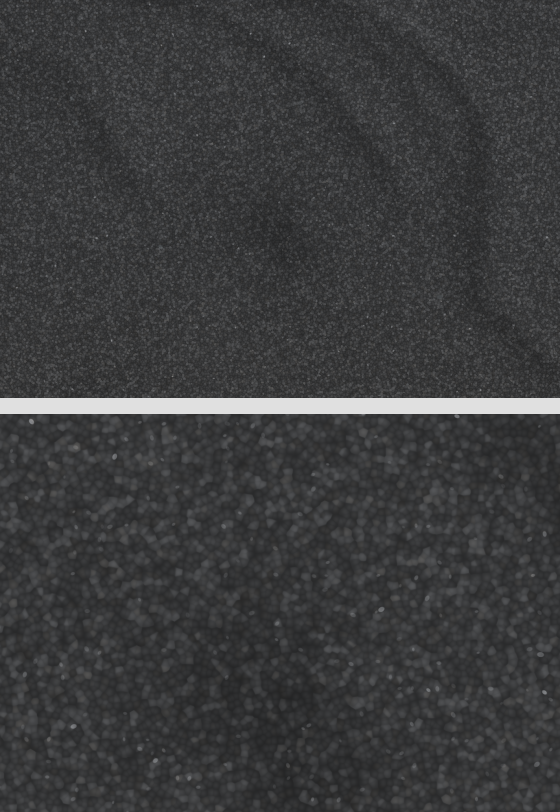
Top, the full canvas; bottom, a detail of the centre.
This texture is drawn by a Shadertoy shader. Its source:

```glsl
const vec3 SAND_TINT = vec3(0.985, 1.0, 1.025);
const vec3 WARM_TINT = vec3(1.03, 1.0, 0.96);
const vec3 PEBBLE_COLOR = vec3(0.33, 0.345, 0.355);
const float BASE_TONE = 0.162;
const float GRAIN_COUNT = 182.0;     // grains per canvas height
const float GRAIN_CONTRAST = 0.125;
const float GAP_CONTRAST = 0.055;
const float CLUMP_CONTRAST = 0.008;
const float RIDGE_SHADE = 0.036;
const float DRIFT_SHADE = 0.028;

vec3 hash3(vec2 p) {
    vec3 q = fract(vec3(p.xyx) * vec3(0.1031, 0.1030, 0.0973));
    q += dot(q, q.yxz + 33.33);
    return fract((q.xxy + q.yzz) * q.zyx);
}

float valueNoise(vec2 p) {
    vec2 i = floor(p), f = fract(p);
    f = f * f * (3.0 - 2.0 * f);
    float low = mix(hash3(i).x, hash3(i + vec2(1, 0)).x, f.x);
    float high = mix(hash3(i + vec2(0, 1)).x, hash3(i + vec2(1, 1)).x, f.x);
    return mix(low, high, f.y);
}

float fbm(vec2 p) {
    float sum = 0.0, amp = 0.5;
    for (int i = 0; i < 4; i++) {
        sum += amp * valueNoise(p);
        p = mat2(1.6, 1.2, -1.2, 1.6) * p + 17.3;
        amp *= 0.5;
    }
    return sum;
}

// Packed rounded grains: x = brightness, y = height above gaps, z = warmth
vec3 packedGrains(vec2 p) {
    vec2 cell = floor(p);
    float nearest = 9.0, total = 0.0;
    vec2 blend = vec2(0);
    for (int y = -1; y <= 1; y++)
    for (int x = -1; x <= 1; x++) {
        vec2 id = cell + vec2(x, y);
        vec3 h = hash3(id + 51.0);
        vec2 offset = id + h.xy - p;
        float d2 = dot(offset, offset);
        float weight = exp(-7.0 * d2);
        blend += weight * vec2(pow(h.z, 2.6), hash3(id + 207.0).x);
        total += weight;
        nearest = min(nearest, d2);
    }
    return vec3(blend.x / total, exp(-3.5 * nearest), blend.y / total);
}

// Sparse tilted ovals, one candidate per cell; radius in canvas heights
float scatter(vec2 p, float count, float density, float radius, float seed) {
    vec2 id = floor(p * count);
    vec3 h = hash3(id + seed), k = hash3(id + seed + 91.0);
    vec2 q = fract(p * count) - 0.3 - 0.4 * h.xy;
    float angle = 6.283 * k.x;
    q = mat2(cos(angle), sin(angle), -sin(angle), cos(angle)) * q / count;
    float size = radius * mix(0.55, 1.1, k.y);
    float edge = 1.0 / iResolution.y;
    float d = length(q * vec2(1.0, 1.4)) - size;
    return step(h.z, density) * (1.0 - smoothstep(-edge, edge, d)) * mix(0.4, 1.0, k.z);
}

// Soft hollow left of a crest, paler slope to its right
float ridge(float d, float width) {
    float hollow = exp(-pow(d / (d < 0.0 ? width : 0.4 * width), 2.0));
    float slope = exp(-pow((d - 1.3 * width) / width, 2.0));
    return hollow - 0.35 * slope;
}

float crestDistance(vec2 p, float start, float spread) {
    float drop = max(1.0 - p.y, 0.01);
    float lean = 0.5 * spread / sqrt(drop);
    return (p.x - start - spread * sqrt(drop)) / sqrt(1.0 + lean * lean);
}

float span(float y, float low, float high) {
    return smoothstep(low - 0.08, low + 0.08, y) * (1.0 - smoothstep(high - 0.08, high + 0.08, y));
}

float duneShade(vec2 p) {
    vec2 q = p + 0.07 * (vec2(fbm(p * 5.0), fbm(p * 5.0 + 40.0)) - 0.47);
    float shade = 0.9 * ridge(crestDistance(q, 0.38, 0.87), 0.04) * span(q.y, 0.47, 1.1);
    shade += 0.8 * ridge(crestDistance(q, -0.12, 0.68), 0.055) * span(q.y, 0.5, 0.88);
    shade += 0.6 * ridge(crestDistance(q, 0.68, 0.70), 0.04) * span(q.y, 0.6, 1.1);
    // Long crest that turns down, then out to the right
    float drop = max(1.0 - q.y, 0.0);
    float bend = 0.72 + 0.9 * sqrt(min(drop, 0.3)) + 0.9 * max(drop - 0.75, 0.0);
    float tilt = mix(0.75, 0.95, smoothstep(0.1, 0.35, drop));
    shade += ridge((q.x - bend) * tilt, 0.055) * span(q.y, 0.05, 1.1);
    // Broken central hollow
    vec2 hollow = (q - vec2(0.70, 0.42)) / vec2(0.13, 0.09);
    return shade + 1.1 * exp(-dot(hollow, hollow)) * smoothstep(0.25, 0.6, fbm(p * 14.0));
}

void mainImage(out vec4 fragColor, in vec2 fragCoord) {
    vec2 p = fragCoord / iResolution.y;

    // Packed sand and broad drifts
    vec3 grain = packedGrains(p * GRAIN_COUNT);
    float clump = valueNoise(p * GRAIN_COUNT * 0.45) - 0.5;
    float tone = BASE_TONE + GRAIN_CONTRAST * grain.x + GAP_CONTRAST * grain.y;
    tone += CLUMP_CONTRAST * clump + DRIFT_SHADE * (fbm(p * 4.0 + 8.0) - 0.47);
    tone -= RIDGE_SHADE * duneShade(p) * (0.6 + 0.9 * grain.x + 0.3 * grain.y);

    // Pale grains and bright glints
    tone += 0.14 * scatter(p, 95.0, 0.12, 0.0022, 13.0);
    tone += 0.30 * scatter(p, 31.0, 0.09, 0.0027, 77.0);

    float warmth = smoothstep(0.6, 1.0, grain.z) + 0.3 * (1.0 - smoothstep(0.0, 0.5, p.y));
    vec3 color = tone * mix(SAND_TINT, WARM_TINT, 0.5 * clamp(warmth, 0.0, 1.0));

    // Occasional larger pebbles
    float pebble = scatter(p, 14.0, 0.08, 0.0065, 140.0);
    color = mix(color, PEBBLE_COLOR + 0.08 * (grain.x - 0.28), 0.85 * pebble);
    fragColor = vec4(color, 1.0);
}
```
